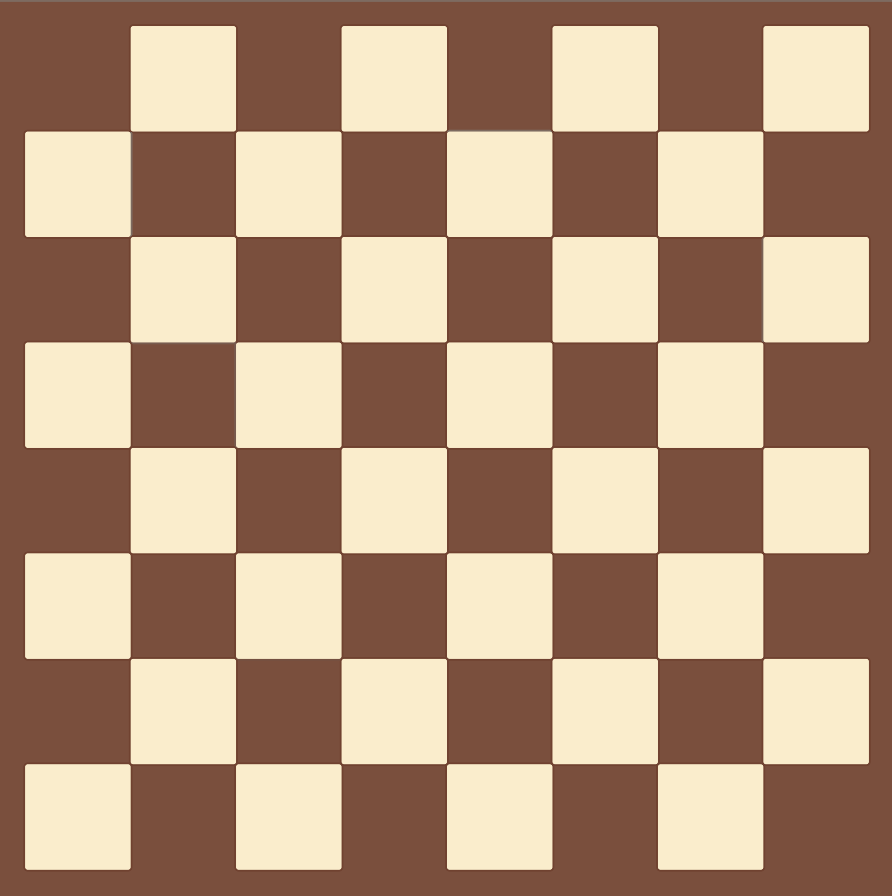
Reproduce this pattern procedurally as a Shadertoy shader.

```glsl
float hash(vec2 p) {
    vec3 h = fract(vec3(p.xyx) * 0.1031);
    h += dot(h, h.yzx + 33.33);
    return fract((h.x + h.y) * h.z);
}

float roundedBox(vec2 p, float halfSize, float radius) {
    vec2 d = abs(p) - halfSize + radius;
    return length(max(d, 0.0)) + min(max(d.x, d.y), 0.0) - radius;
}

void mainImage(out vec4 fragColor, in vec2 fragCoord) {
    // Board space: one unit per square, eight squares each way
    vec2 uv = fragCoord / iResolution.y;
    vec2 board = (uv - vec2(0.0281, 0.0293)) / 0.1177;
    float pixel = 1.0 / (iResolution.y * 0.1177);

    // Closest light square among the surrounding cells
    float dist = 10.0;
    vec2 nearest = vec2(0.0);
    for (int y = -1; y <= 1; y++) {
        for (int x = -1; x <= 1; x++) {
            vec2 cell = floor(board) + vec2(x, y);
            bool onBoard = all(greaterThanEqual(cell, vec2(0.0))) && all(lessThan(cell, vec2(8.0)));
            if (!onBoard || mod(cell.x + cell.y, 2.0) > 0.5) continue;
            float d = roundedBox(board - cell - 0.5, 0.5, 0.025);
            if (d < dist) {
                dist = d;
                nearest = cell;
            }
        }
    }

    // Each side of a square has its own slight edge tone
    vec2 offset = board - nearest - 0.5;
    vec2 side = abs(offset.x) > abs(offset.y) ? vec2(sign(offset.x), 0.0) : vec2(0.0, sign(offset.y));
    float tone = hash(nearest * 3.0 + side + 17.0);
    vec3 edge = mix(vec3(0.44, 0.26, 0.19), vec3(0.49, 0.42, 0.38), smoothstep(0.9, 1.0, tone));

    // Brown field, thin dark outline, cream square
    vec3 color = vec3(0.48, 0.31, 0.24);
    color = mix(color, edge, 1.0 - smoothstep(-0.5, 0.5, (dist - 0.018) / pixel));
    color = mix(color, vec3(0.98, 0.93, 0.80), 1.0 - smoothstep(-0.5, 0.5, dist / pixel));

    // Grey hairline along the top
    float topLine = smoothstep(-0.5, 0.5, (uv.y - 0.998) * iResolution.y);
    color = mix(color, vec3(0.49, 0.42, 0.38), topLine);

    fragColor = vec4(color, 1.0);
}
```
